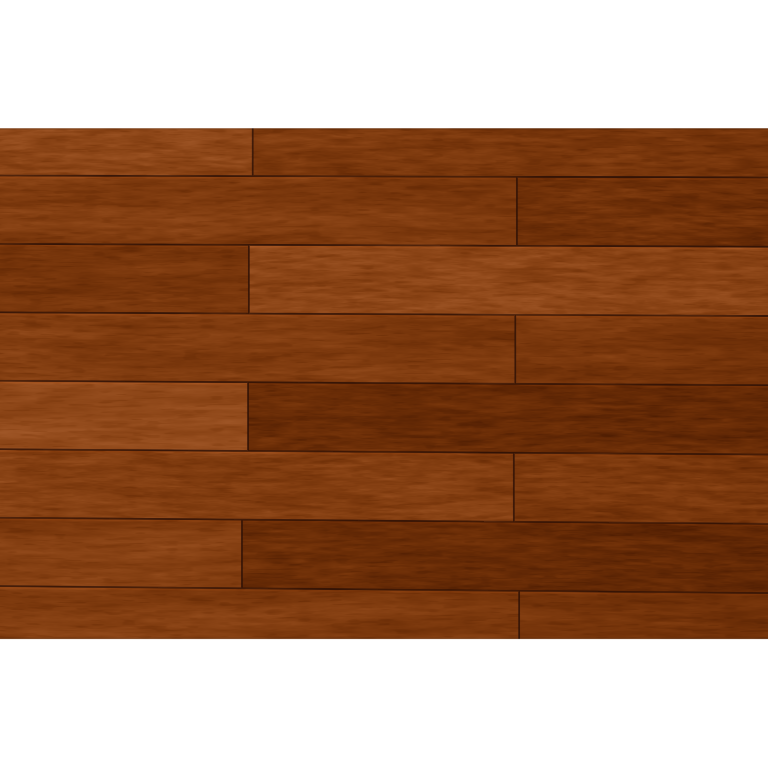
This texture is drawn by a three.js fragment shader. Its source:

```glsl
// Hardwood floor: eight rows of staggered planks in a wide band on white.
// Each plank has its own tone and grain built from stretched value noise;
// thin dark seams widen slightly in spacing toward the right.
varying vec2 vUv;

float hash(vec2 p) {
  vec3 q = fract(p.xyx * vec3(0.1031, 0.1030, 0.0973));
  q += dot(q, q.yzx + 33.33);
  return fract((q.x + q.y) * q.z);
}

float noise(vec2 p) {
  vec2 cell = floor(p), f = fract(p);
  f = f * f * (3.0 - 2.0 * f);
  return mix(mix(hash(cell), hash(cell + vec2(1.0, 0.0)), f.x),
             mix(hash(cell + vec2(0.0, 1.0)), hash(cell + 1.0), f.x), f.y);
}

float fbm(vec2 p) {
  float sum = 0.0, gain = 0.5;
  for (int i = 0; i < 4; i++) {
    sum += gain * noise(p);
    p = p * 2.03 + 17.3;
    gain *= 0.5;
  }
  return sum / 0.9375;
}

// Component of v at a whole-number index
float pick(vec4 v, float index) {
  return dot(v, vec4(equal(vec4(index), vec4(0.0, 1.0, 2.0, 3.0))));
}

// Wood colour from dark (0) to light (1)
vec3 woodColor(float tone) {
  float lift = max(tone, 0.0);
  return vec3(0.39, 0.16, 0.02) + tone * vec3(0.22, 0.125, 0.035)
       + lift * lift * vec3(0.0, 0.04, 0.085);
}

void main() {
  // Rows counted from the top, fanning out a little to the right
  float x = vUv.x, down = 1.0 - vUv.y;
  float rowPos = 1.0 + (down - 0.2285 - 0.0025 * x) / (0.0891 + 0.0011 * x);
  float row = floor(rowPos), across = fract(rowPos);
  float odd = mod(row, 2.0), pair = floor(row * 0.5);

  // One butt joint per row, alternating between one third and two thirds
  float joint = odd > 0.5 ? pick(vec4(0.673, 0.671, 0.669, 0.676), pair)
                          : pick(vec4(0.329, 0.324, 0.323, 0.315), pair);
  float side = step(joint, x);
  vec4 leftTone = odd > 0.5 ? vec4(0.47, 0.49, 0.57, 0.49) : vec4(0.70, 0.36, 0.78, 0.52);
  vec4 rightTone = odd > 0.5 ? vec4(0.29, 0.42, 0.42, 0.40) : vec4(0.41, 0.75, 0.10, 0.08);
  float tone = pick(side > 0.5 ? rightTone : leftTone, pair);

  // Grain: broad mottling, long streaks, short fibres and dark pores
  vec2 plank = vec2(row, side);
  float seed = hash(plank + 7.0);
  vec2 g = vec2(x, down) + vec2(hash(plank + 3.0), seed) * 7.0;
  g.y += 0.008 * (noise(g * vec2(5.0, 9.0)) - 0.5);
  float mottle = fbm(g * vec2(5.0, 16.0)) - 0.5;
  float streak = fbm(g * vec2(4.0, 75.0)) - 0.5;
  float fibre = fbm(g * vec2(32.0, 220.0)) - 0.5;
  float pores = smoothstep(0.64, 0.88, noise(g * vec2(48.0, 390.0)));
  tone += 0.30 * mottle + mix(0.30, 0.55, seed) * streak;
  tone += mix(0.65, 0.35, seed) * fibre - 0.13 * pores;

  // Light falls off to the right and toward the lower corner
  tone += 0.05 - 0.09 * x - 0.06 * x * down;
  vec3 wood = woodColor(tone);

  // Seams, with a faint glint on the edge below each one
  float rowDist = min(across, 1.0 - across) * 0.0897;
  float below = across * 0.0897;
  wood *= 1.0 + 0.10 * smoothstep(0.001, 0.002, below) * (1.0 - smoothstep(0.002, 0.005, below));
  float rowSeam = 1.0 - smoothstep(0.0004, 0.0019, rowDist);
  float endSeam = 1.0 - smoothstep(0.0004, 0.0019, abs(x - joint));
  float seam = max(rowSeam * mix(0.55, 0.9, noise(vec2(x * 14.0, floor(rowPos + 0.5) * 5.0))),
                   endSeam * 0.8);
  wood = mix(wood, vec3(0.17, 0.06, 0.02), seam);

  // Floor band on the white ground
  float edge = 0.3325 - abs(vUv.y - 0.5005);
  wood *= mix(0.85, 1.0, smoothstep(0.0, 0.003, edge));
  gl_FragColor = vec4(mix(vec3(1.0), wood, smoothstep(-0.001, 0.001, edge)), 1.0);
}
```
